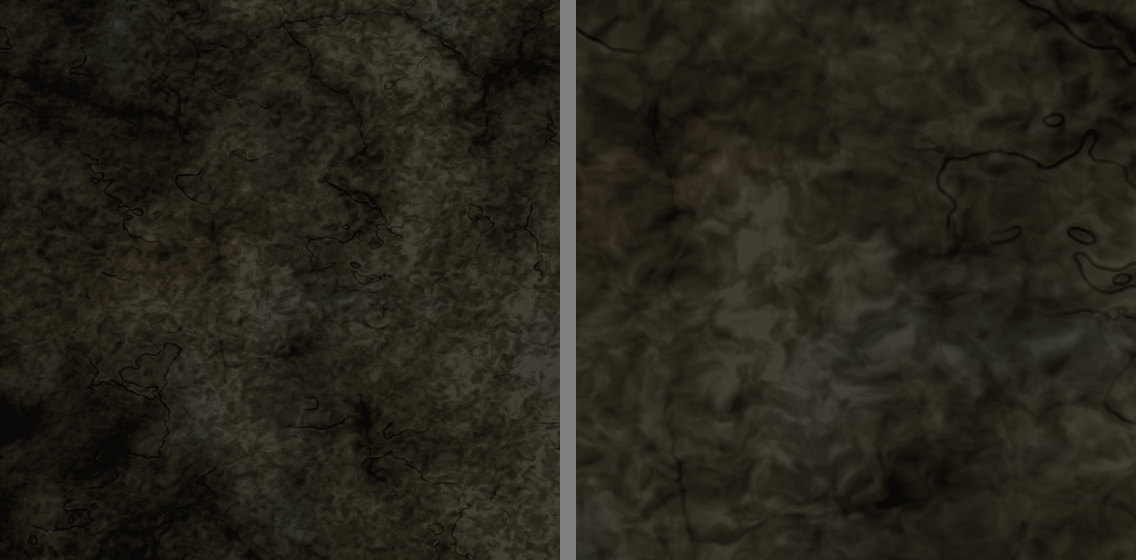
Left: the whole. Right: its middle third, enlarged.
A WebGL 2 fragment shader for this texture:

```glsl
#version 300 es
precision highp float;

uniform vec2 u_resolution;
out vec4 fragColor;

const vec3 SOOT  = vec3(0.035, 0.030, 0.022);
const vec3 DARK  = vec3(0.090, 0.072, 0.050);
const vec3 EARTH = vec3(0.130, 0.119, 0.082);
const vec3 STONE = vec3(0.170, 0.160, 0.120);
const vec3 PALE  = vec3(0.220, 0.210, 0.170);
const vec3 COOL_TINT = vec3(-0.012, 0.001, 0.018);
const vec3 RUST_TINT = vec3(0.010, -0.002, -0.008);

const float BASE_TONE = 1.32;
const float CLOUD_GAIN = 3.3;
const float MOTTLE_GAIN = 1.5;
const float GRAIN_GAIN = 2.3;
const float RELIEF_GAIN = 4.6;
const vec2 LIGHT_STEP = vec2(-0.0025, 0.0040);
const vec2 MAIN_CRACK_SCALE = vec2(3.3, 2.4);
const float CHIP_SCALE = 11.0;

vec2 hash2(vec2 cell) {
    uvec2 q = uvec2(ivec2(cell) + 32768);
    q = q * 1664525u + 1013904223u;
    q.x += q.y * 1664525u;
    q.y += q.x * 1664525u;
    q ^= q >> 16u;
    q.x += q.y * 1664525u;
    q.y += q.x * 1664525u;
    q ^= q >> 16u;
    return vec2(q >> 8u) / 16777216.0;
}

// Signed value noise
float noise(vec2 p) {
    vec2 i = floor(p);
    vec2 f = p - i;
    f = f * f * (3.0 - 2.0 * f);
    float low = mix(hash2(i).x, hash2(i + vec2(1, 0)).x, f.x);
    float high = mix(hash2(i + vec2(0, 1)).x, hash2(i + vec2(1, 1)).x, f.x);
    return 2.0 * mix(low, high, f.y) - 1.0;
}

float fbm(vec2 p, int octaves) {
    const mat2 TURN = mat2(1.6, 1.2, -1.2, 1.6);
    float sum = 0.0;
    float amplitude = 0.5;
    for (int i = 0; i < octaves; i++) {
        sum += amplitude * noise(p);
        p = TURN * p + 17.3;
        amplitude *= 0.5;
    }
    return sum;
}

// Distance to the nearest border between scattered cells
float cellBorder(vec2 p) {
    vec2 base = floor(p);
    vec2 nearest = vec2(0.0);
    float best = 8.0;
    for (int y = -1; y <= 1; y++)
    for (int x = -1; x <= 1; x++) {
        vec2 cell = base + vec2(x, y);
        vec2 offset = cell + hash2(cell) - p;
        float d = dot(offset, offset);
        if (d < best) { best = d; nearest = offset; }
    }
    float border = 8.0;
    for (int y = -2; y <= 2; y++)
    for (int x = -2; x <= 2; x++) {
        vec2 cell = base + vec2(x, y);
        vec2 offset = cell + hash2(cell) - p;
        vec2 span = offset - nearest;
        if (dot(span, span) > 0.0001)
            border = min(border, dot(0.5 * (offset + nearest), normalize(span)));
    }
    return border;
}

vec3 rockColor(float tone) {
    vec3 c = mix(SOOT, DARK, clamp(tone + 1.0, 0.0, 1.0));
    c = mix(c, EARTH, clamp(tone, 0.0, 1.0));
    c = mix(c, STONE, clamp(tone - 1.0, 0.0, 1.0));
    return mix(c, PALE, clamp(tone - 2.0, 0.0, 1.6));
}

void main() {
    vec2 p = gl_FragCoord.xy / u_resolution.y;
    float pixel = 1.0 / u_resolution.y;

    // Broad stains, mottling and fine grit
    vec2 warp = vec2(fbm(p * 4.0 + 3.1, 5), fbm(p * 4.0 + 41.7, 5));
    vec2 jitter = vec2(fbm(p * 38.0 + 7.0, 3), fbm(p * 38.0 + 71.0, 3));
    float clouds = fbm(p * 2.8 + 0.8 * warp + 8.0, 4);
    float mottle = fbm(p * 13.0 + 1.2 * warp + 60.0, 4);
    float grain = fbm(p * vec2(95.0, 115.0) + 1.5 * jitter + 5.0, 3);
    float tone = BASE_TONE + CLOUD_GAIN * clouds + MOTTLE_GAIN * mottle;
    tone += GRAIN_GAIN * grain * (0.8 + 0.8 * clouds);

    // Chipped surface lit from the upper left
    vec2 q = p + 0.04 * warp + 0.006 * jitter;
    float relief = fbm(q * 17.0, 5) - fbm((q + LIGHT_STEP) * 17.0, 5);
    tone += RELIEF_GAIN * relief;

    // Long broken fissures with ragged shaded sides
    vec2 crackPos = p + 0.17 * warp + 0.012 * jitter;
    float mainDist = cellBorder(crackPos * MAIN_CRACK_SCALE + 12.0) / MAIN_CRACK_SCALE.x;
    float mainMask = smoothstep(-0.06, 0.30, fbm(p * 4.5 + 90.0, 4));
    float width = 0.0022 * (1.0 + 1.6 * noise(p * 28.0));
    float mainCrack = 1.0 - smoothstep(0.0, max(width, 0.0006) + 1.5 * pixel, mainDist);
    float shade = exp(-mainDist * 36.0) * (1.0 + 1.5 * mottle);
    tone -= mainMask * (1.0 * mainCrack + 1.6 * shade);

    // Short flaked edges: a dark line with a lit lip beside it
    float flake = fbm(q * vec2(0.8, 1.2) * CHIP_SCALE + 31.0, 4);
    float slope = max(length(vec2(dFdx(flake), dFdy(flake))) / pixel, 2.0);
    float side = flake / slope;
    float flakeMask = smoothstep(0.02, 0.30, fbm(p * 9.0 + 23.0, 3));
    float line = 1.0 - smoothstep(0.0004, 0.0010 + 1.3 * pixel, abs(side));
    float lip = exp(-abs(side - 0.004) * 320.0);
    tone += flakeMask * (0.6 * lip - 1.7 * line);

    // Cool mineral and rusty patches
    float hue = fbm(p * 4.0 + 0.8 * warp + 130.0, 4);
    vec3 color = rockColor(tone);
    float tintStrength = clamp(tone * 0.6, 0.0, 1.0);
    color += tintStrength * COOL_TINT * smoothstep(0.05, 0.50, hue);
    color += tintStrength * RUST_TINT * smoothstep(0.05, 0.50, -hue);
    fragColor = vec4(max(color, 0.0), 1.0);
}
```
